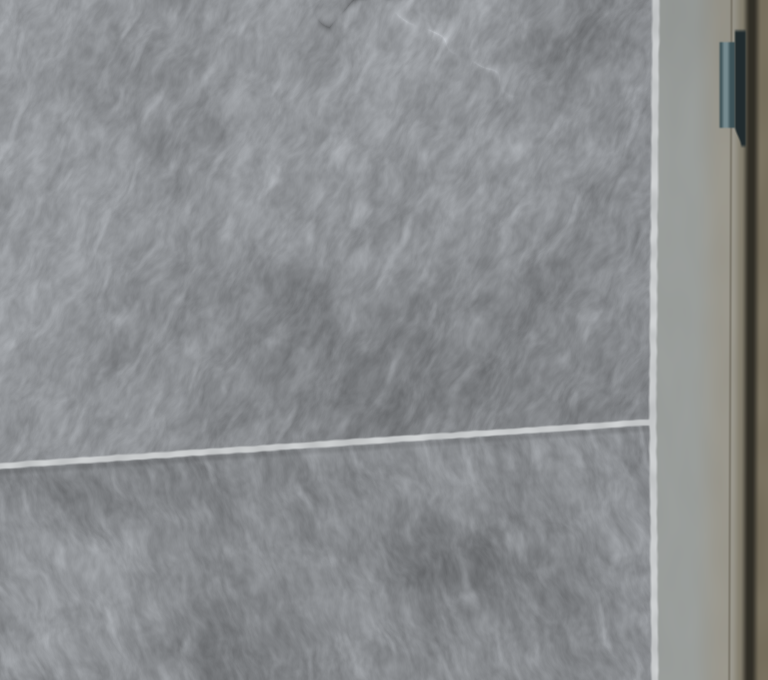
Reproduce this texture procedurally as a WebGL 1 fragment shader.

```glsl
precision highp float;
// Two grey stone tiles split by pale grout, beside a door frame with a hinge.
// Stone is rotated, stretched gradient noise over broad light and dark patches;
// grout, veins and frame are soft bands and segment distances.
uniform vec2 u_resolution;

const float SOFT = 0.0022;

vec2 gradientAt(vec2 cell) {
    float h = fract(sin(dot(cell, vec2(127.1, 311.7))) * 43758.5);
    return vec2(cos(h * 6.2832), sin(h * 6.2832));
}

float gradientNoise(vec2 p) {
    vec2 i = floor(p), f = p - i;
    vec2 u = f * f * f * (f * (f * 6.0 - 15.0) + 10.0);
    vec2 e = vec2(1.0, 0.0);
    float a = dot(gradientAt(i), f);
    float b = dot(gradientAt(i + e), f - e);
    float c = dot(gradientAt(i + e.yx), f - e.yx);
    float d = dot(gradientAt(i + 1.0), f - 1.0);
    return mix(mix(a, b, u.x), mix(c, d, u.x), u.y);
}

float fbm(vec2 p) {
    float sum = 0.0, amp = 0.5;
    for (int i = 0; i < 5; i++) {
        sum += amp * gradientNoise(p);
        p = mat2(1.6, 1.2, -1.2, 1.6) * p + 7.3;
        amp *= 0.58;
    }
    return sum;
}

vec2 rotate(vec2 p, float angle) {
    float c = cos(angle), s = sin(angle);
    return vec2(c * p.x - s * p.y, s * p.x + c * p.y);
}

float band(float x, float lo, float hi, float soft) {
    return smoothstep(lo - soft, lo + soft, x) * (1.0 - smoothstep(hi - soft, hi + soft, x));
}

float patchAt(vec2 p, vec2 center, vec2 radius) {
    vec2 d = (p - center) / radius;
    return exp(-dot(d, d));
}

float segment(vec2 p, vec2 a, vec2 b) {
    vec2 ab = b - a;
    return length(p - a - ab * clamp(dot(p - a, ab) / dot(ab, ab), 0.0, 1.0));
}

// Mottled stone with fine streaks leaning by the given angle
float stoneGrain(vec2 p, float lean, float seed) {
    vec2 q = rotate(p, lean) + seed;
    q += 0.012 * vec2(gradientNoise(q * 17.0), gradientNoise(q * 17.0 + 31.0));
    float clouds = 0.12 * fbm(q * vec2(7.0, 4.0));
    float streaks = 0.13 * fbm(q * vec2(42.0, 19.0));
    float flecks = max(gradientNoise(q * vec2(58.0, 17.0)) - 0.16, 0.0);
    return clouds + streaks + 0.15 * flecks + 0.035 * gradientNoise(q * vec2(125.0, 75.0));
}

// Broad tone of both tiles
float stoneTone(vec2 uv) {
    float upper = 0.555 + 0.035 * patchAt(uv, vec2(0.08, 0.75), vec2(0.28, 0.4))
        + 0.035 * patchAt(uv, vec2(0.53, 0.85), vec2(0.16, 0.16))
        - 0.065 * patchAt(uv, vec2(0.55, 0.43), vec2(0.27, 0.14))
        - 0.045 * patchAt(uv, vec2(0.4, 0.54), vec2(0.06, 0.06))
        - 0.04 * patchAt(uv, vec2(0.76, 0.92), vec2(0.09, 0.09))
        - 0.02 * patchAt(uv, vec2(0.24, 0.8), vec2(0.07, 0.12));
    float lower = 0.54 - 0.05 * patchAt(uv, vec2(0.1, 0.28), vec2(0.17, 0.05))
        - 0.07 * patchAt(uv, vec2(0.61, 0.17), vec2(0.09, 0.07))
        - 0.05 * patchAt(uv, vec2(0.41, 0.25), vec2(0.05, 0.07))
        - 0.05 * patchAt(uv, vec2(0.27, 0.07), vec2(0.06, 0.1))
        + 0.035 * patchAt(uv, vec2(0.06, 0.08), vec2(0.12, 0.12));
    return mix(lower, upper, step(0.3147 + 0.0762 * uv.x, uv.y));
}

// Pale ridge and dark crack near the top of the upper tile
float veins(vec2 p) {
    vec2 q = p + 0.022 * vec2(gradientNoise(p * 22.0), gradientNoise(p * 22.0 + 9.0));
    float ridge = min(segment(q, vec2(0.588, 0.985), vec2(0.72, 0.897)),
                      segment(q, vec2(0.72, 0.897), vec2(0.816, 0.81)));
    float crack = min(segment(q, vec2(0.449, 1.01), vec2(0.485, 0.968)),
                      segment(q, vec2(0.485, 0.968), vec2(0.566, 1.01)));
    float broken = smoothstep(-0.3, 0.35, gradientNoise(p * 28.0));
    return broken * (0.11 * exp(-ridge / 0.005) - 0.17 * exp(-crack / 0.005));
}

// Door frame: flat face, thin groove, rounded lip, dark gap, outer edge
vec3 doorFrame(vec2 uv) {
    float x = uv.x + 0.003 * (1.0 - uv.y);
    float grain = gradientNoise(uv * vec2(45.0, 12.0));
    vec3 color = mix(vec3(0.60, 0.615, 0.605), vec3(0.60, 0.59, 0.55), smoothstep(0.90, 0.945, x));
    color += 0.012 * grain - 0.025 * smoothstep(0.75, 1.0, uv.y);
    color = mix(color, vec3(0.40, 0.38, 0.33), 0.8 * band(x, 0.9515, 0.9535, 0.002));
    color = mix(color, vec3(0.51, 0.49, 0.43), smoothstep(0.955, 0.967, x));
    color = mix(color, vec3(0.19, 0.18, 0.15), smoothstep(0.966, 0.977, x));
    return mix(color, vec3(0.47, 0.44, 0.37) + 0.03 * grain, smoothstep(0.981, 0.992, x));
}

// Blue-grey hinge leaf and its dark tapered knuckle
vec3 addHinge(vec3 color, vec2 uv) {
    float leaf = band(uv.x, 0.937, 0.957, SOFT) * band(uv.y, 0.812, 0.938, SOFT);
    float shine = band(uv.x, 0.941, 0.949, 0.003);
    color = mix(color, mix(vec3(0.24, 0.32, 0.34), vec3(0.46, 0.54, 0.56), shine), leaf);
    float taper = 0.008 * smoothstep(0.815, 0.785, uv.y);
    float knuckle = band(uv.x, 0.957 + taper, 0.971, SOFT) * band(uv.y, 0.785, 0.955, 0.004);
    return mix(color, vec3(0.13, 0.17, 0.18), knuckle);
}

void main() {
    vec2 uv = gl_FragCoord.xy / u_resolution;
    vec2 p = vec2(uv.x * u_resolution.x / u_resolution.y, uv.y);
    float jointY = uv.y - 0.3147 - 0.0762 * uv.x;
    float jointX = uv.x - mix(0.850, 0.854, abs(uv.y - 0.4) / 0.6);
    float isUpper = step(0.0, jointY);

    float grain = stoneGrain(p, mix(-0.3, 0.45, isUpper), isUpper * 5.0);
    float tone = stoneTone(uv) + grain + isUpper * veins(p);
    vec3 color = tone * vec3(0.98, 1.0, 1.025);

    // Grout joints with slightly uneven edges
    float wobble = 0.0012 * gradientNoise(p * 55.0);
    vec3 grout = vec3(0.78, 0.79, 0.795) + 0.07 * gradientNoise(p * 38.0);
    color *= 1.0 - 0.10 * band(jointY, -0.013, -0.004, 0.004);
    color = mix(color, grout, band(jointY + wobble, -0.0045, 0.0045, SOFT));
    color = mix(color, doorFrame(uv), smoothstep(-SOFT, SOFT, jointX));
    color = mix(color, grout, band(jointX + wobble, -0.0045, 0.0045, SOFT));
    gl_FragColor = vec4(addHinge(color, uv), 1.0);
}
```
